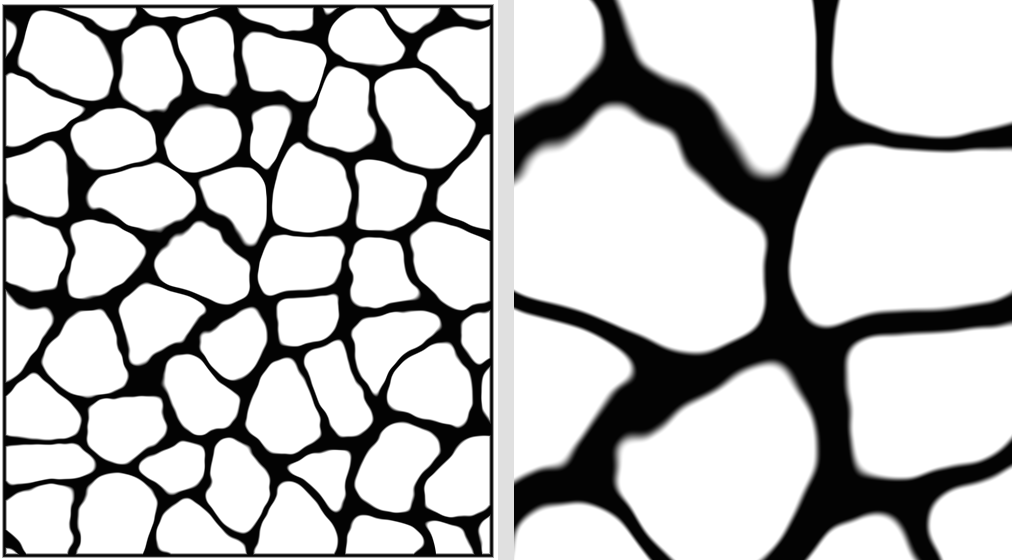
Left: the whole. Right: its middle third, enlarged.
Write a Shadertoy shader that draws this pattern.

```glsl
// Dry-stone wall: rounded white stones in black mortar, inside a thin black frame

vec2 hash2(vec2 p) {
    vec3 h = fract(p.xyx * vec3(0.1031, 0.1030, 0.0973));
    h += dot(h, h.yzx + 33.33);
    return fract((h.xx + h.yz) * h.zy);
}

// Two-channel value noise, 0 to 1
vec2 noise2(vec2 p) {
    vec2 i = floor(p), f = fract(p);
    f = f * f * f * (f * (f * 6.0 - 15.0) + 10.0);
    return mix(mix(hash2(i), hash2(i + vec2(1, 0)), f.x),
               mix(hash2(i + vec2(0, 1)), hash2(i + vec2(1, 1)), f.x), f.y);
}

const vec2 cellSize = vec2(1.1, 0.92);

// Jittered stone centre; odd rows are shifted like masonry
vec2 stoneCentre(vec2 cell) {
    vec2 jitter = 0.14 + 0.72 * hash2(cell + 57.0);
    return (cell + vec2(0.5 * mod(cell.y, 2.0), 0.0) + jitter) * cellSize;
}

// Rounded distance from a point to the border of its Voronoi cell
float borderDistance(vec2 q) {
    vec2 home = floor(q / cellSize), nearestCell = home, nearest = vec2(0);
    float best = 1e5;
    for (int y = -2; y <= 2; y++)
    for (int x = -2; x <= 2; x++) {
        vec2 cell = home + vec2(x, y);
        vec2 offset = stoneCentre(cell) - q;
        if (dot(offset, offset) < best) {
            best = dot(offset, offset);
            nearest = offset;
            nearestCell = cell;
        }
    }
    // An exponential soft minimum over the edges rounds the corners
    float sum = 0.0;
    for (int y = -2; y <= 2; y++)
    for (int x = -2; x <= 2; x++) {
        if (x == 0 && y == 0) continue;
        vec2 offset = stoneCentre(nearestCell + vec2(x, y)) - q;
        float edge = dot(0.5 * (nearest + offset), normalize(offset - nearest));
        sum += exp(-13.0 * edge);
    }
    return -log(sum) / 13.0;
}

void mainImage(out vec4 fragColor, in vec2 fragCoord) {
    vec2 p = fragCoord / iResolution.y;
    float soft = max(0.0024, 0.7 / iResolution.y);
    float scale = 7.4;

    // Bend the cells broadly, then roughen their outlines
    vec2 q = p * scale + 3.0;
    vec2 warped = q + 0.42 * (noise2(q * 1.3) - 0.5)
                    + 0.06 * (noise2(q * 5.5 + 19.0) - 0.5);

    // Mortar joints of varying width
    float joint = 0.03 + 0.04 * noise2(q * 1.1 + 41.0).x;
    float stone = (borderDistance(warped) - joint) / scale;
    float mortar = 1.0 - smoothstep(-soft, soft, stone);

    // Frame line with a white margin outside
    vec2 low = vec2(0.005);
    vec2 high = vec2(iResolution.x / iResolution.y, 1.0) - 0.0085;
    vec2 inset = min(p - low, high - p);
    float inside = min(inset.x, inset.y);
    float line = 1.0 - smoothstep(-soft, soft, inside - 0.006);
    float ink = max(mortar, line) * smoothstep(-soft, soft, inside);

    fragColor = vec4(mix(vec3(1.0), vec3(0.01), ink), 1.0);
}
```
